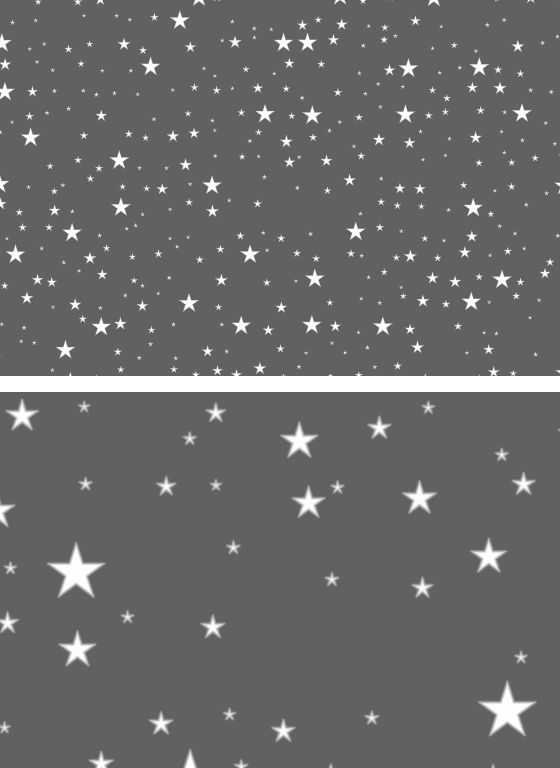
Top: the whole. Bottom: its middle third, enlarged.
Give the GLSL for this pattern, as a Shadertoy shader.

```glsl
// Lengths are fractions of the canvas height
const vec3 GROUND = vec3(0.38);
const vec3 STAR = vec3(0.992);
const float CELL = 0.0625;
const vec2 BLOCK = vec2(4.0, 3.0);   // cells sharing one large star
const vec2 GRID_SHIFT = vec2(3.3, 0.37);
const float LARGE = 0.0262;
const float MEDIUM = 0.0150;
const float SMALL = 0.0094;
const float TINY = 0.0052;
const float MEDIUM_SHARE = 0.17;
const float SMALL_SHARE = 0.31;
const float TINY_SHARE = 0.40;
const float SIZE_SPREAD = 0.13;
const float INNER_RATIO = 0.382;     // notch radius over tip radius
const float GAP = 0.002;             // kept free inside each cell
const float SOFTNESS = 0.0022;

vec2 hash2(vec2 p) {
    vec3 q = fract(p.xyx * vec3(0.1031, 0.1030, 0.0973));
    q += dot(q, q.yzx + 33.33);
    return fract((q.xx + q.yz) * q.zy);
}

// Signed distance to an upright five-pointed star
float starDistance(vec2 p, float radius) {
    const vec2 foldA = vec2(0.80902, -0.58779);
    const vec2 foldB = vec2(-0.80902, -0.58779);
    p.x = abs(p.x);
    p -= 2.0 * max(dot(foldA, p), 0.0) * foldA;
    p -= 2.0 * max(dot(foldB, p), 0.0) * foldB;
    p.x = abs(p.x);
    p.y -= radius;
    vec2 edge = INNER_RATIO * vec2(-foldA.y, foldA.x) - vec2(0.0, 1.0);
    float along = clamp(dot(p, edge) / dot(edge, edge), 0.0, radius);
    return length(p - edge * along) * sign(p.y * edge.x - p.x * edge.y);
}

// One large star per block, the other cells draw a smaller size or none
float starRadius(vec2 id) {
    vec2 block = floor(id / BLOCK);
    vec2 chosen = floor(hash2(block + 71.0) * BLOCK);
    if (all(lessThan(abs(id - block * BLOCK - chosen), vec2(0.5)))) return LARGE;

    vec2 rnd = hash2(id + 19.0);
    float vary = 1.0 + SIZE_SPREAD * (2.0 * rnd.y - 1.0);
    if (rnd.x < MEDIUM_SHARE) return MEDIUM * vary;
    if (rnd.x < MEDIUM_SHARE + SMALL_SHARE) return SMALL * vary;
    if (rnd.x < MEDIUM_SHARE + SMALL_SHARE + TINY_SHARE) return TINY * vary;
    return 0.0;
}

void mainImage(out vec4 fragColor, in vec2 fragCoord) {
    // Grid with every row slid sideways by a random amount
    vec2 grid = fragCoord / iResolution.y / CELL + GRID_SHIFT;
    grid.x += hash2(vec2(floor(grid.y), 5.0)).x;
    vec2 id = floor(grid);
    vec2 local = (fract(grid) - 0.5) * CELL;

    // Jitter the star as far as its cell allows
    float radius = starRadius(id);
    float room = 0.5 * CELL - radius - GAP;
    vec2 center = (2.0 * hash2(id + 43.0) - 1.0) * room;

    float cover = 0.0;
    if (radius > 0.0) {
        float blur = max(SOFTNESS, 0.7 / iResolution.y);
        cover = 1.0 - smoothstep(-blur, blur, starDistance(local - center, radius));
    }
    fragColor = vec4(mix(GROUND, STAR, cover), 1.0);
}
```
